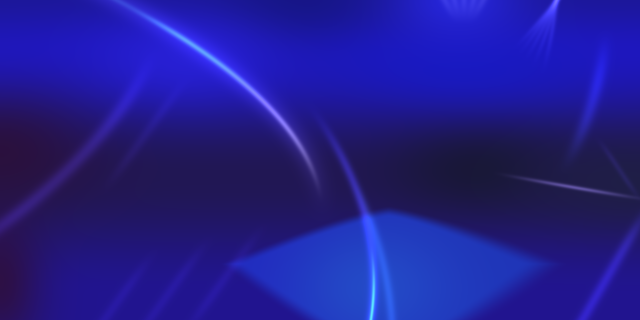
Give the GLSL for this background, as a WebGL 2 fragment shader.

```glsl
#version 300 es
precision highp float;

uniform vec2 u_resolution;
out vec4 outColor;

// Soft elliptical spot, 1 at its centre
float spot(vec2 p, vec2 centre, vec2 radius) {
    vec2 q = (p - centre) / radius;
    return exp(-dot(q, q));
}

// Distance to the parabola that falls from start with a given slope and bend
float arcDistance(vec2 p, vec2 start, float slope, float bend) {
    float t = start.y - p.y;
    float offset = p.x - start.x - t * (slope + bend * t);
    float steepness = slope + 2.0 * bend * t;
    return abs(offset) / sqrt(1.0 + steepness * steepness);
}

float line(float d, float width) {
    return exp(-d * d / (width * width));
}

// Fades in above low and out below high
float span(float v, float low, float high, float soft) {
    return smoothstep(low, low + soft, v) * (1.0 - smoothstep(high - soft, high, v));
}

vec3 backdrop(vec2 p) {
    vec3 c = mix(vec3(0.13, 0.08, 0.56), vec3(0.13, 0.09, 0.33), smoothstep(0.08, 0.44, p.y));
    c = mix(c, vec3(0.12, 0.09, 0.74), smoothstep(0.46, 0.84, p.y));
    c = mix(c, vec3(0.11, 0.09, 0.60), smoothstep(0.84, 1.02, p.y));

    // Dark pools
    c = mix(c, vec3(0.17, 0.06, 0.22), 0.85 * spot(p, vec2(0.0, 0.53), vec2(0.28, 0.17)));
    c = mix(c, vec3(0.18, 0.06, 0.24), 0.9 * spot(p, vec2(0.0, 0.12), vec2(0.13, 0.22)));
    c = mix(c, vec3(0.08, 0.08, 0.50), 0.8 * spot(p, vec2(0.92, 1.0), vec2(0.28, 0.15)));
    c = mix(c, vec3(0.09, 0.09, 0.20), 0.9 * spot(p, vec2(1.50, 0.47), vec2(0.27, 0.13)));
    c = mix(c, vec3(0.12, 0.12, 0.27), 0.9 * spot(p, vec2(1.98, 0.43), vec2(0.32, 0.14)));

    // Blue light
    c = mix(c, vec3(0.16, 0.13, 0.85), 0.85 * spot(p, vec2(0.58, 0.82), vec2(0.27, 0.14)));
    c = mix(c, vec3(0.09, 0.10, 0.76), 0.8 * spot(p, vec2(1.45, 0.79), vec2(0.38, 0.12)));
    c = mix(c, vec3(0.15, 0.15, 0.88), 0.9 * spot(p, vec2(1.43, 1.0), vec2(0.20, 0.12)));
    return c;
}

// Rounded above, pointed at the sides, cut by the lower border
vec3 addDiamond(vec3 c, vec2 p) {
    vec2 q = p - vec2(1.215, 0.175);
    float height = q.y > 0.0 ? 0.165 : 0.29;
    float d = pow(abs(q.x) / 0.49, 1.25) + abs(q.y) / height - 1.0;
    vec3 blue = mix(vec3(0.13, 0.17, 0.76), vec3(0.12, 0.21, 0.73), smoothstep(0.8, 1.6, p.x));
    blue = mix(blue, vec3(0.14, 0.30, 0.79), spot(p, vec2(1.17, 0.10), vec2(0.26, 0.20)));
    float soft = mix(0.11, 0.2, smoothstep(1.2, 1.7, p.x));
    return mix(c, blue, 0.95 * smoothstep(soft, -soft, d));
}

vec3 addMainArcs(vec3 c, vec2 p) {
    // Long arc, cyan at its upper part and pale below
    float d = arcDistance(p, vec2(0.365, 1.0), 1.883, -1.38);
    float fade = smoothstep(0.36, 0.62, p.y);
    vec3 tint = mix(vec3(0.34, 0.33, 0.34), vec3(0.16, 0.46, 0.22), smoothstep(0.66, 0.84, p.y));
    c += tint * line(d, 0.009) * fade * (1.0 - 0.75 * smoothstep(0.87, 0.98, p.y));
    c += vec3(0.07, 0.06, 0.16) * line(d, 0.035) * smoothstep(0.28, 0.6, p.y);

    // Second arc, ending in a bright thread
    d = arcDistance(p, vec2(0.97, 0.67), 0.717, -0.649);
    c += vec3(0.09, 0.08, 0.34) * line(d, 0.014) * span(p.y, -0.4, 0.69, 0.24);
    c += vec3(0.14, 0.55, 0.22) * line(d, 0.005) * (1.0 - smoothstep(0.04, 0.24, p.y));

    // Branch on its right
    d = arcDistance(p, vec2(1.08, 0.49), 0.517, -0.455);
    c += vec3(0.05, 0.10, 0.16) * line(d, 0.014) * span(p.y, -0.2, 0.46, 0.18);
    return c;
}

vec3 addFaintStreaks(vec3 c, vec2 p) {
    vec3 violet = vec3(0.07, 0.05, 0.20);

    // Left sweep
    float d = arcDistance(p, vec2(0.456, 0.79), -0.489, -0.847);
    c += violet * line(d, 0.022) * span(p.y, 0.1, 0.86, 0.25);

    // Parallel slants on the left
    for (int i = 0; i < 4; i++) {
        float k = float(i);
        vec2 start = i == 0 ? vec2(0.57, 0.74) : vec2(0.30 + 0.17 * k, 0.16 + 0.04 * k);
        d = arcDistance(p, start, -0.72, 0.0);
        c += 0.4 * violet * line(d, 0.016) * span(p.y, start.y - 0.36, start.y + 0.04, 0.15);
    }

    // Right sweeps
    d = arcDistance(p, vec2(1.89, 0.87), -0.112, -0.5);
    c += vec3(0.05, 0.06, 0.22) * line(d, 0.02) * span(p.y, 0.44, 0.92, 0.2);
    d = arcDistance(p, vec2(2.0, 0.31), -0.58, 0.0);
    c += vec3(0.07, 0.06, 0.24) * line(d, 0.017) * span(p.y, -0.2, 0.40, 0.18);
    d = arcDistance(p, vec2(1.875, 0.56), 0.67, 0.0);
    c += 0.5 * violet * line(d, 0.009) * span(p.y, 0.36, 0.58, 0.08);

    // Pale sliver lying almost flat
    d = arcDistance(p.yx, vec2(0.38, 2.0), 0.16, 0.03);
    c += vec3(0.26, 0.22, 0.36) * line(d, 0.006) * span(p.x, 1.53, 2.06, 0.27);

    // Fans of rays from the upper border
    for (int i = 0; i < 5; i++) {
        float k = float(i);
        d = arcDistance(p, vec2(1.74, 1.0), -0.12 - 0.17 * k, -0.3);
        c += vec3(0.07, 0.07, 0.15) * line(d, 0.008) * smoothstep(0.76 + 0.02 * k, 0.96, p.y);
        d = arcDistance(p, vec2(1.39 + 0.03 * k, 1.0), 0.5 - 0.25 * k, 0.0);
        c += vec3(0.09, 0.09, 0.06) * line(d, 0.012) * smoothstep(0.92, 1.01, p.y);
    }
    return c;
}

void main() {
    vec2 p = gl_FragCoord.xy / u_resolution.y;
    vec3 color = addDiamond(backdrop(p), p);
    color = addFaintStreaks(color, p);
    color = addMainArcs(color, p);
    outColor = vec4(clamp(color, 0.0, 1.0), 1.0);
}
```
